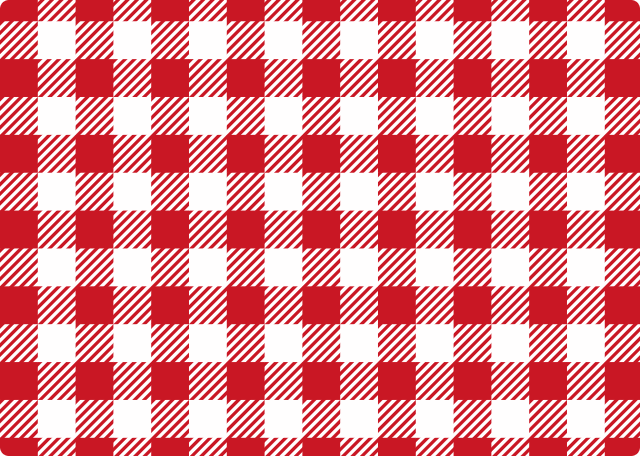
This pattern is drawn by a WebGL 2 fragment shader. Its source:

```glsl
#version 300 es
precision highp float;
// Red and white gingham cloth with diagonal twill hatching and rounded corners.

uniform vec2 u_resolution;
out vec4 fragColor;

// Lengths are fractions of the canvas width, measured from the top left.
const vec2  CELL = vec2(0.05906, 0.05917);  // size of one check
const vec2  ORIGIN = vec2(0.0, 0.0332);     // top left of the first white row
const float HATCHES = 4.0;                  // diagonal lines per check
const float HATCH_SHARE = 0.49;             // red part of each hatch period
const float CORNER_RADIUS = 0.014;
const vec3  RED = vec3(0.79, 0.09, 0.14);
const vec3  WHITE = vec3(1.0, 0.995, 0.995);

// Coverage of a band filling the first `share` of each unit period.
float band(float t, float share, float pixel) {
    float d = abs(fract(t - 0.5 * share + 0.5) - 0.5);
    return clamp((0.5 * share - d) / pixel + 0.5, 0.0, 1.0);
}

// Signed distance to a rounded box centred on the origin.
float roundedBox(vec2 p, vec2 halfSize, float radius) {
    vec2 q = abs(p) - halfSize + radius;
    return length(max(q, 0.0)) + min(max(q.x, q.y), 0.0) - radius;
}

void main() {
    float pixel = 1.0 / u_resolution.x;
    vec2 size = u_resolution * pixel;
    vec2 p = vec2(gl_FragCoord.x, u_resolution.y - gl_FragCoord.y) * pixel;
    vec2 grid = (p - ORIGIN) / CELL;
    vec2 gridPixel = pixel / CELL;

    // Alternating red columns and rows
    float column = band(0.5 * grid.x, 0.5, 0.5 * gridPixel.x);
    float row = band(0.5 * (grid.y + 1.0), 0.5, 0.5 * gridPixel.y);

    // Diagonal hatching where only one of the two is red
    float hatch = band((grid.x + grid.y) * HATCHES, HATCH_SHARE,
                       length(gridPixel) * HATCHES);
    float both = column * row;
    float single = column + row - 2.0 * both;
    float red = both + single * hatch;

    // Rounded outline of the cloth
    float edge = roundedBox(p - 0.5 * size, 0.5 * size, CORNER_RADIUS);
    red *= clamp(0.5 - edge / pixel, 0.0, 1.0);

    fragColor = vec4(mix(WHITE, RED, red), 1.0);
}
```
